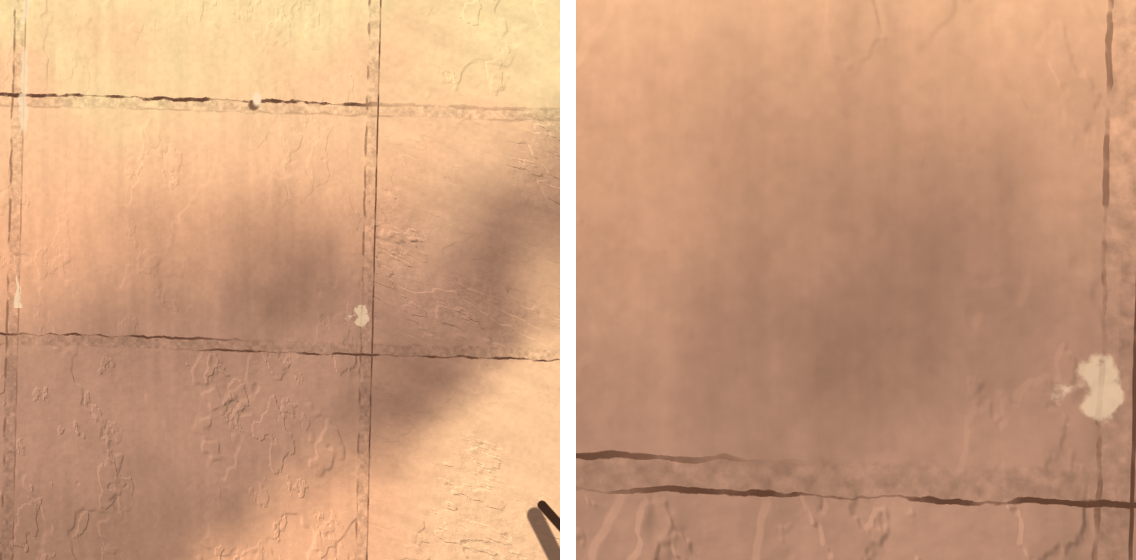
Left, the full canvas; right, a detail of the centre.
Write a Shadertoy shader that draws this texture.

```glsl
const vec2 SLAB_SIZE = vec2(0.633, 0.427);
const vec2 GRID_ORIGIN = vec2(0.012, 0.395);
const vec2 GRID_SKEW = vec2(-0.025, 0.028);
const vec2 JOINT_HALF = vec2(0.010, 0.010);
const float CRACK_WIDTH = 0.0012;
const float EDGE_WOBBLE = 0.009;
const float LEDGE_COUNT = 5.0;
const float RELIEF_STEP = 0.0014;
const float GRAIN = 0.055;
const vec3 CREAM = vec3(1.00, 0.87, 0.64);
const vec3 PEACH = vec3(1.00, 0.79, 0.60);
const vec3 CORAL = vec3(0.96, 0.71, 0.54);
const vec3 SHADE = vec3(0.73, 0.55, 0.45);
const vec3 DEEP_SHADE = vec3(0.61, 0.455, 0.37);
const vec3 CRACK = vec3(0.36, 0.23, 0.17);
const vec3 CHALK = vec3(1.00, 0.88, 0.72);

float hash(vec2 p) {
    vec3 q = fract(vec3(p.xyx) * 0.1031);
    q += dot(q, q.yzx + 33.33);
    return fract((q.x + q.y) * q.z);
}

float noise(vec2 p) {
    vec2 i = floor(p), f = fract(p);
    f = f * f * (3.0 - 2.0 * f);
    return mix(mix(hash(i), hash(i + vec2(1, 0)), f.x),
               mix(hash(i + vec2(0, 1)), hash(i + vec2(1, 1)), f.x), f.y);
}

float fbm(vec2 p) {
    float sum = 0.0, amp = 0.5;
    for (int i = 0; i < 5; i++) {
        sum += amp * noise(p);
        p = mat2(1.6, 1.2, -1.2, 1.6) * p + 17.3;
        amp *= 0.5;
    }
    return sum;
}

// Split stone: jagged terraces, small chips and fine bumps
float relief(vec2 p, vec2 cell, float rough) {
    vec2 q = p + rough * vec2(0.0, 0.45 * p.x);
    vec2 stretch = mix(vec2(5.0, 2.6), vec2(5.0, 10.0), rough);
    float level = fbm(q * stretch + cell * 7.7 + 31.0) * LEDGE_COUNT + 0.25 * noise(p * 65.0);
    float ledge = floor(level) + smoothstep(0.88, 1.0, fract(level));
    float chip = smoothstep(0.58, 0.64, fbm(q * mix(vec2(26.0, 17.0), vec2(15.0, 32.0), rough) + 70.0));
    return ledge + 0.8 * chip + (0.5 + 1.1 * rough) * fbm(q * vec2(50.0, 65.0) + 90.0);
}

float segment(vec2 p, vec2 a, vec2 b) {
    vec2 ab = b - a;
    return length(p - a - ab * clamp(dot(p - a, ab) / dot(ab, ab), 0.0, 1.0));
}

float stroke(float d, float halfWidth, float blur) {
    return 1.0 - smoothstep(halfWidth - blur, halfWidth + blur, abs(d));
}

void mainImage(out vec4 fragColor, in vec2 fragCoord) {
    vec2 p = fragCoord / iResolution.xy;
    float blur = 1.0 / iResolution.y;

    // Skewed slab grid and signed distance to the nearest joints
    vec2 grid = (p + GRID_SKEW * p.yx - GRID_ORIGIN) / SLAB_SIZE;
    vec2 cell = floor(grid), joint = floor(grid + 0.5);
    vec2 wobble = vec2(fbm(p * 45.0 + 5.0), fbm(p * 45.0 + 60.0)) - 0.48;
    vec2 d = (grid - joint) * SLAB_SIZE + EDGE_WOBBLE * wobble * vec2(0.5, 1.0);
    vec2 inJoint = 1.0 - smoothstep(JOINT_HALF - 0.003, JOINT_HALF + 0.002, abs(d));
    float mortar = max(inJoint.x, inJoint.y);

    // Sunlight with a soft diagonal shadow band
    float cloud = fbm(p * 4.0 + 12.0) - 0.48;
    vec3 sun = mix(CORAL, PEACH, max(smoothstep(0.52, 0.82, p.y), smoothstep(0.6, 0.85, p.x)));
    sun = mix(sun, CREAM, smoothstep(0.78, 0.98, p.y + 0.4 * cloud));
    float shadow = smoothstep(-0.15, 0.15, 0.46 + 0.22 * p.x - p.y + 0.2 * cloud)
                 * smoothstep(-0.05, 0.10, p.y + 0.19 - 0.56 * p.x + 0.25 * cloud);
    shadow *= 1.0 - 0.6 * smoothstep(0.87, 0.98, p.x) * (1.0 - smoothstep(0.5, 0.66, p.y));
    float depth = smoothstep(-0.12, 0.20, 0.7 * cloud + 0.22 * (p.x - 0.35));
    depth = max(depth, 0.6 * smoothstep(0.20, 0.05, p.y));
    vec3 color = mix(sun, mix(SHADE, DEEP_SHADE, depth), shadow);

    // Grain: vertical streaks at the left, slanted at the right
    float rough = step(0.5, cell.x) * (1.0 - 0.8 * step(0.5, cell.y));
    vec2 along = cell.x > 0.5 ? vec2(p.x * 14.0, (p.y + 0.35 * p.x) * 55.0) : p * vec2(75.0, 9.0);
    color *= 1.0 + GRAIN * 1.7 * (fbm(along) - 0.48);
    color *= 1.0 + GRAIN * 1.5 * (fbm(p * 130.0) - 0.48);

    // Flaked surface lit from the upper left
    vec2 e = RELIEF_STEP * vec2(-0.7, 0.7);
    float slope = relief(p + e, cell, rough) - relief(p - e, cell, rough);
    float flaky = mix(0.13, 0.30, max(rough, 0.9 * step(cell.y, -0.5)));
    flaky *= (0.15 + 0.85 * smoothstep(0.36, 0.56, fbm(p * 7.0 + 44.0))) * (1.0 - 0.7 * mortar);
    color *= 1.0 - flaky * clamp(slope, -0.35, 1.0);

    // Sandy mortar blending into the stone
    float sand = fbm(p * 150.0 + 21.0) - 0.48;
    color *= 1.0 - mortar * (0.045 + 0.30 * sand);

    // Thin broken cracks along the joint edges
    float upperRow = step(0.5, joint.y);
    float top = mix(1.0 - smoothstep(0.3, 0.5, p.x), 1.0 - 0.8 * smoothstep(0.62, 0.69, p.x), upperRow);
    float bottom = mix(smoothstep(0.28, 0.42, p.x), 0.2, upperRow);
    float wear = smoothstep(0.30, 0.60, fbm(p * 38.0 + 8.0));
    float width = CRACK_WIDTH * (0.4 + 1.2 * wear);
    float crack = max(top * stroke(d.y - JOINT_HALF.y, width * (1.0 + 0.7 * upperRow), blur),
                      bottom * stroke(d.y + JOINT_HALF.y, width, blur));
    float rightX = d.x - JOINT_HALF.x - 0.3 * EDGE_WOBBLE * wobble.x;
    crack = max(crack, mix(0.4, 0.95, step(0.5, joint.x)) * stroke(rightX, CRACK_WIDTH, blur));
    crack = max(crack, 0.5 * wear * stroke(d.x + JOINT_HALF.x, width, blur));
    color = mix(color, CRACK, crack * (0.35 + 0.55 * wear));

    // Chalky mortar at the left, a pale splash and a pebble
    float chips = smoothstep(0.50, 0.58, fbm(p * vec2(30.0, 11.0) + 3.0));
    float chalkX = stroke(d.x - 0.009 + 0.02 * wobble.y, 0.006, 0.002);
    color = mix(color, CHALK, 0.75 * chips * chalkX * step(joint.x, 0.5) * step(0.45, p.y));
    vec2 s = p - vec2(0.643, 0.431);
    float splash = length(s) + 0.06 * (fbm(p * 60.0) - 0.48);
    color = mix(color, CHALK, 0.6 * (1.0 - smoothstep(0.007, 0.018, splash)));
    color = mix(color, CRACK, 0.7 * stroke(length(p - vec2(0.453, 0.812)), 0.009, 0.003));
    color = mix(color, CHALK, stroke(length((p - vec2(0.459, 0.823)) * vec2(1.0, 0.65)), 0.008, 0.003));

    // Twig and its cast shadow in the lower right corner
    color = mix(color, DEEP_SHADE * 0.65, 0.85 * stroke(segment(p, vec2(0.955, 0.08), vec2(0.995, 0.0)), 0.014, 0.003));
    color = mix(color, CRACK * 0.7, stroke(segment(p, vec2(0.968, 0.098), vec2(1.02, 0.04)), 0.008, 0.002));

    fragColor = vec4(clamp(color, 0.0, 1.0), 1.0);
}
```
